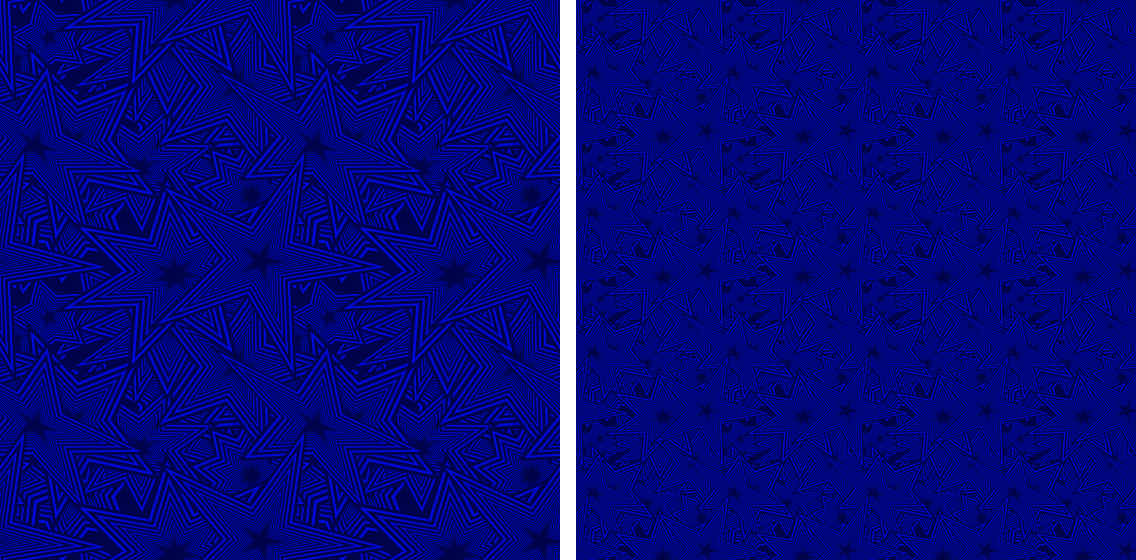
Left, the tile; right, the same tile 2 across and 2 down.
A WebGL 2 fragment shader for this pattern:

```glsl
#version 300 es
precision highp float;

#define REPEATS 2.0
#define FILL_GRID 4
#define FILL_RADIUS 0.27
#define GROWTH 1.21
#define LINE_SHARE 0.40
#define RIM 0.22
#define CORE_START 0.10
#define CORE_END 0.25
#define GROUND vec3(0.0, 0.012, 0.285)
#define LINE vec3(0.0, 0.04, 0.83)

uniform vec2 u_resolution;
out vec4 fragColor;

const float PI = 3.14159265;
const int MAIN_COUNT = 10;

// Main stars, lowest first: centre x, centre y, radius, stretch axis
const vec4 PLACE[MAIN_COUNT] = vec4[MAIN_COUNT](
    vec4(0.50, 0.40, 0.25, 0.30),
    vec4(0.175, 0.865, 0.17, 0.60),
    vec4(0.56, 0.85, 0.30, 4.45),
    vec4(0.256, 0.49, 0.36, 1.99),
    vec4(0.898, 0.302, 0.235, 0.20),
    vec4(0.615, 0.84, 0.26, 3.55),
    vec4(0.846, 0.693, 0.38, 0.02),
    vec4(0.13, 0.479, 0.285, -0.646),
    vec4(0.625, 0.02, 0.37, 3.32),
    vec4(0.932, 0.068, 0.46, -0.05));

// Point count, inner ratio, stretch, tip angle from the axis
const vec4 FORM[MAIN_COUNT] = vec4[MAIN_COUNT](
    vec4(7.0, 0.50, 1.2, 0.0),
    vec4(5.0, 0.55, 1.0, 0.0),
    vec4(5.0, 0.40, 1.1, 0.0),
    vec4(5.0, 0.42, 1.1, 0.0),
    vec4(9.0, 0.65, 1.0, 0.0),
    vec4(5.0, 0.40, 1.6, 0.0),
    vec4(5.0, 0.38, 1.0, 0.0),
    vec4(5.0, 0.36, 1.7, 0.628),
    vec4(7.0, 0.45, 1.25, 0.15),
    vec4(5.0, 0.30, 1.06, 0.0));

vec4 hash4(float n) {
    return fract(sin(n * vec4(12.99, 78.23, 39.35, 27.17) + 1.7) * 437.58);
}

// Paints one star of nested outlines whose spacing grows outwards
vec3 paintStar(vec3 below, vec2 p, float pixel, vec4 place, vec4 form) {
    // Shortest wrapped offset, turned to the stretch axis
    vec2 q = fract(p - place.xy + 0.5) - 0.5;
    float c = cos(place.w), s = sin(place.w);
    q = vec2(c * q.x + s * q.y, c * q.y - s * q.x);
    q.x /= form.z;
    q /= place.z;

    // Fold into half of one point
    float sector = 2.0 * PI / form.x;
    float angle = atan(q.y, q.x + 1e-6) - form.w;
    angle = abs(mod(angle + 0.5 * sector, sector) - 0.5 * sector);
    vec2 folded = length(q) * vec2(cos(angle), sin(angle));

    // Level is 0 at the centre and 1 on the outline
    vec2 edge = form.y * vec2(cos(0.5 * sector), sin(0.5 * sector)) - vec2(1.0, 0.0);
    vec2 normal = vec2(edge.y, -edge.x);
    float level = max(dot(folded, normal) / normal.x, 1e-4);
    float blur = pixel * length(normal) / (normal.x * place.z);

    // Geometric rings behind a dark rim, fading into a dark core
    float ring = -log(level) / log(GROWTH) - RIM;
    float soft = min(0.55 * blur / (level * log(GROWTH)), 0.5);
    float band = 0.5 * LINE_SHARE - abs(fract(ring) - 0.5);
    float ink = smoothstep(-soft, soft, band);
    ink *= smoothstep(CORE_START, CORE_END, level);
    ink *= mix(0.82, 1.06, level);

    float cover = 1.0 - smoothstep(1.0 - blur, 1.0 + blur, level);
    return mix(below, mix(GROUND, LINE, ink), cover);
}

void main() {
    vec2 p = fract(gl_FragCoord.xy / u_resolution * REPEATS);
    float pixel = REPEATS / min(u_resolution.x, u_resolution.y);
    vec3 color = GROUND;

    // Scattered filler stars on a jittered grid
    for (int i = 0; i < FILL_GRID * FILL_GRID; i++) {
        vec4 h = hash4(float(i) + 1.0);
        vec2 cell = vec2(i % FILL_GRID, i / FILL_GRID);
        vec2 center = (cell + h.xy) / float(FILL_GRID);
        vec4 place = vec4(center, FILL_RADIUS * mix(0.8, 1.2, h.z), 2.0 * PI * h.w);
        vec4 form = vec4(4.0 + floor(3.0 * h.z), mix(0.4, 0.6, h.w), 1.0 + 0.4 * h.x, 0.0);
        color = paintStar(color, p, pixel, place, form);
    }

    // Main stars on top
    for (int i = 0; i < MAIN_COUNT; i++) {
        color = paintStar(color, p, pixel, PLACE[i], FORM[i]);
    }
    fragColor = vec4(color, 1.0);
}
```
